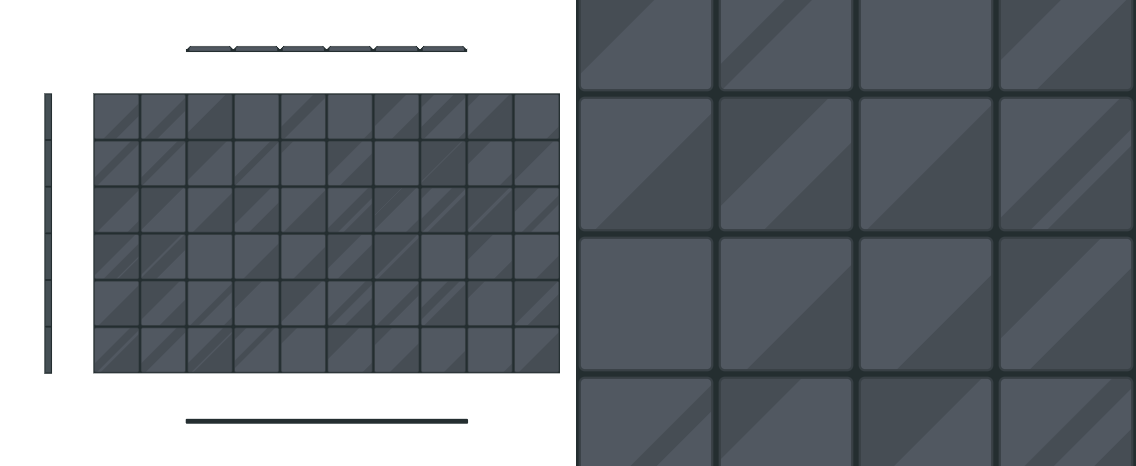
Left, the full canvas; right, a detail of the centre.
This pattern is drawn by a Shadertoy shader. Its source:

```glsl
// Slate floor panel of 10 by 6 square tiles with random diagonal sheen,
// surrounded by its thin edge views: notched top, jointed side, plain base.
// Lengths are in tiles (canvas is 12 wide); shapes are distance functions.

const vec3 PAPER = vec3(1.0);
const vec3 SLATE_LIGHT = vec3(0.318, 0.345, 0.382);
const vec3 SLATE_DARK = vec3(0.275, 0.302, 0.330);
const vec3 SIDE = vec3(0.270, 0.310, 0.330);
const vec3 BEVEL = vec3(0.220, 0.250, 0.270);
const vec3 GROUT = vec3(0.140, 0.180, 0.190);
const vec3 GLINT = vec3(0.560, 0.570, 0.580);

float hash(vec2 cell, float seed) {
    return fract(sin(dot(cell, vec2(127.1, 311.7)) + seed * 74.7) * 43758.5453);
}

float roundedBox(vec2 p, vec2 halfSize, float radius) {
    vec2 q = abs(p) - halfSize + radius;
    return length(max(q, 0.0)) + min(max(q.x, q.y), 0.0) - radius;
}

// Box given by two opposite corners
float boxBetween(vec2 p, vec2 a, vec2 b, float radius) {
    return roundedBox(p - 0.5 * (a + b), 0.5 * (b - a), radius);
}

// Coverage of a shape, smoothed over one pixel
float fill(float dist, float pixel) {
    return clamp(0.5 - dist / pixel, 0.0, 1.0);
}

// Amount of dark sheen: two optional corners and an optional middle band
float sheen(vec2 local, vec2 cell, float pixel) {
    float diagonal = local.x + local.y;
    float blur = 1.414 * pixel;
    float upper = mix(0.25, 1.0, hash(cell, 1.0)) * step(0.5, hash(cell, 2.0));
    float lower = 2.0 - mix(0.2, 1.0, hash(cell, 3.0)) * step(0.35, hash(cell, 4.0));
    float center = mix(0.75, 1.35, hash(cell, 5.0));
    float halfBand = mix(0.08, 0.18, hash(cell, 6.0));
    float band = fill(abs(diagonal - center) - halfBand, blur);
    band *= step(0.55, hash(cell, 7.0));
    float corners = max(fill(diagonal - upper, blur), fill(lower - diagonal, blur));
    return max(corners, band);
}

vec3 tiles(vec2 p, float pixel) {
    vec2 local = fract(p);
    vec3 face = mix(SLATE_LIGHT, SLATE_DARK, sheen(local, floor(p), pixel));
    float edge = roundedBox(local - 0.5, vec2(0.481), 0.045);
    vec3 color = mix(GROUT, BEVEL, fill(edge, pixel));
    return mix(color, face, fill(edge + 0.016, pixel));
}

// Distance to the nearest whole-tile joint
float joint(float x) {
    return abs(x - floor(x + 0.5));
}

// Profile along the top: a V notch at every joint, tapered at both ends
vec3 notchedEdge(vec3 below, vec2 p, float pixel) {
    float notch = clamp(0.075 - joint(p.x), 0.0, 0.065);
    float surface = 0.985 + notch;
    float outline = boxBetween(p, vec2(3.985, 0.985), vec2(10.01, 1.115), 0.005);
    outline = max(outline, surface - p.y);
    float core = max(outline + 0.025, 0.06 - joint(p.x));
    vec3 color = mix(GROUT, SLATE_LIGHT, fill(core, pixel));
    float glint = fill(abs(p.y - 0.995) - 0.008, pixel);
    glint *= fill(0.09 - joint(p.x), pixel);
    color = mix(color, GLINT, 0.6 * glint);
    return mix(below, color, fill(outline, pixel));
}

// Side view: a thin outlined strip cut by joints
vec3 jointedEdge(vec3 below, vec2 p, float pixel) {
    float outline = boxBetween(p, vec2(0.95, 2.0), vec2(1.115, 8.01), 0.005);
    float core = max(outline + 0.024, 0.02 - joint(p.y));
    vec3 color = mix(GROUT, SIDE, fill(core, pixel));
    return mix(below, color, fill(outline, pixel));
}

void mainImage(out vec4 fragColor, in vec2 fragCoord) {
    // Tile units, measured down from the upper left corner
    float pixel = 12.0 / iResolution.x;
    vec2 p = vec2(fragCoord.x, iResolution.y - fragCoord.y) * pixel;

    vec3 color = PAPER;

    // Main panel, running off the right side
    float panel = boxBetween(p, vec2(2.0), vec2(12.1, 8.0), 0.0);
    color = mix(color, tiles(p, pixel), fill(panel, pixel));

    // Edge views around it
    color = notchedEdge(color, p, pixel);
    color = jointedEdge(color, p, pixel);
    float base = boxBetween(p, vec2(3.98, 8.975), vec2(10.03, 9.08), 0.025);
    color = mix(color, GROUT, fill(base, pixel));

    fragColor = vec4(color, 1.0);
}
```
